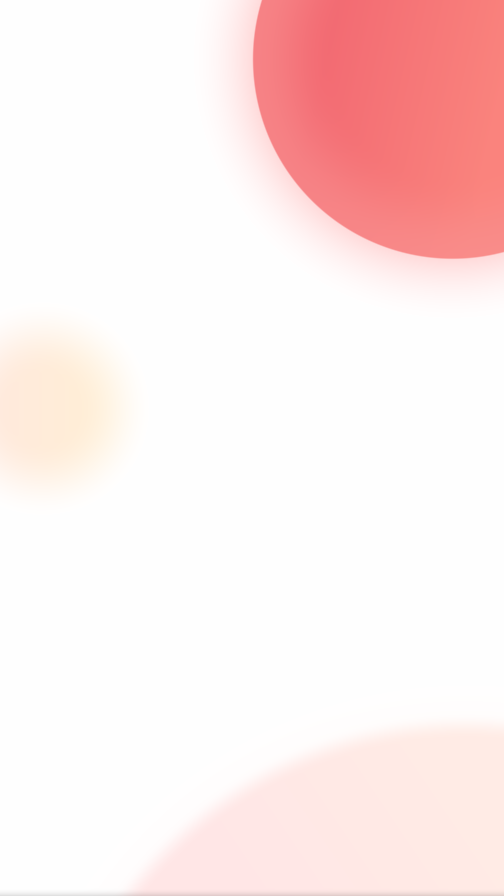
Reproduce this background procedurally as a Shadertoy shader.

```glsl
// Signed distance to a circle: negative inside.
float circle(vec2 p, vec2 center, float radius) {
    return length(p - center) - radius;
}

// Coverage of a shape whose edge is blurred over +-softness.
float coverage(float dist, float softness) {
    return 1.0 - smoothstep(-softness, softness, dist);
}

// Halo outside a shape, fading with distance.
float halo(float dist, float reach) {
    float fade = clamp(1.0 - dist / reach, 0.0, 1.0);
    return fade * fade;
}

// Linear blend of two colours between two points.
vec3 gradient(vec2 p, vec2 start, vec2 end, vec3 from, vec3 to) {
    vec2 axis = end - start;
    return mix(from, to, clamp(dot(p - start, axis) / dot(axis, axis), 0.0, 1.0));
}

void mainImage(out vec4 fragColor, in vec2 fragCoord) {
    // The width is one unit; the height anchors the upper shapes.
    vec2 p = fragCoord / iResolution.x;
    float height = iResolution.y / iResolution.x;
    float pixel = 1.0 / iResolution.x;
    vec3 color = vec3(0.998);

    // Blurred cream disc on the left
    vec2 creamCenter = vec2(0.085, height * 0.544);
    float cream = circle(p, creamCenter, 0.146);
    vec3 creamColor = gradient(p, creamCenter - vec2(0.1, 0.0), creamCenter + vec2(0.13, 0.0),
                               vec3(1.0, 0.915, 0.865), vec3(1.0, 0.935, 0.835));
    color = mix(color, creamColor, coverage(cream, 0.078));

    // Large pale disc rising from the bottom
    float pale = circle(p, vec2(0.926, -0.498), 0.836);
    vec3 paleColor = gradient(p, vec2(0.45, 0.05), vec2(0.85, 0.32),
                              vec3(1.0, 0.902, 0.902), vec3(1.0, 0.922, 0.897));
    color = mix(color, paleColor, 0.13 * halo(max(pale, 0.0), 0.13));
    color = mix(color, paleColor, coverage(pale, 0.026));

    // Coral disc with a halo and a lighter rim
    vec2 coralCenter = vec2(0.898, height * 0.934);
    float coral = circle(p, coralCenter, 0.396);
    vec3 coralColor = gradient(p, coralCenter - vec2(0.25, 0.0), coralCenter + vec2(0.1, -0.08),
                               vec3(0.95, 0.42, 0.45), vec3(0.98, 0.515, 0.49));
    float rim = smoothstep(-0.16, 0.0, coral);
    coralColor = mix(coralColor, vec3(0.975, 0.57, 0.57), 0.6 * rim);
    color = mix(color, vec3(1.0, 0.82, 0.82), 0.8 * halo(max(coral, 0.0), 0.14));
    color = mix(color, coralColor, coverage(coral, pixel));

    // Thin shade along the bottom edge
    color *= 1.0 - 0.13 * halo(p.y, 0.016);

    fragColor = vec4(color, 1.0);
}
```
